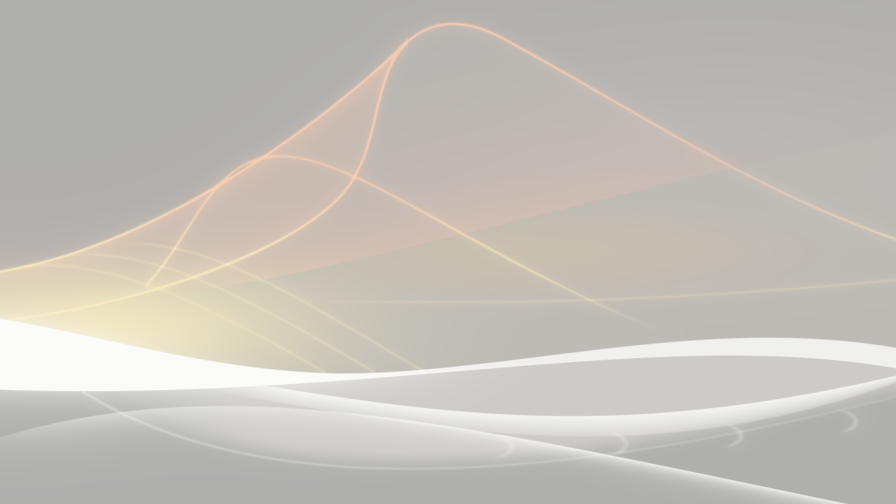
Reproduce this background procedurally as a WebGL 2 fragment shader.

```glsl
#version 300 es
precision highp float;
// Translucent peach and yellow veils over flowing white ribbons on soft grey.
uniform vec2 u_resolution;
out vec4 fragColor;

const vec2 CANVAS = vec2(16, 9);   // layout units across the canvas
const vec3 GREY = vec3(0.685, 0.685, 0.682);
const vec3 MIST = vec3(0.745, 0.735, 0.715);
const vec3 PEACH = vec3(0.86, 0.755, 0.70);
const vec3 SAND = vec3(0.83, 0.76, 0.66);
const vec3 YELLOW = vec3(0.97, 0.93, 0.76);
const vec3 PANEL = vec3(0.82, 0.815, 0.81);
const vec3 WHITE = vec3(0.985, 0.985, 0.98);
const vec3 PEACH_LINE = vec3(0.98, 0.81, 0.70);
const vec3 CREAM_LINE = vec3(0.98, 0.92, 0.76);
const float LINE_WIDTH = 0.025;
const float LINE_GLOW = 0.10;

float pixel;   // one pixel in layout units

// Signed distance above a cubic Bezier with rising x; y holds the parameter.
vec2 curve(vec2 p, vec2 a, vec2 b, vec2 c, vec2 d) {
  float lo = 0.0, hi = 1.0;
  for (int i = 0; i < 16; i++) {
    float m = 0.5 * (lo + hi), n = 1.0 - m;
    float x = n*n*n*a.x + 3.0*n*m*(n*b.x + m*c.x) + m*m*m*d.x;
    if (x < p.x) lo = m; else hi = m;
  }
  float t = 0.5 * (lo + hi), s = 1.0 - t;
  vec2 q = s*s*s*a + 3.0*s*t*(s*b + t*c) + t*t*t*d;
  vec2 slope = s*s*(b - a) + 2.0*s*t*(c - b) + t*t*(d - c);
  return vec2((p.y - q.y) * slope.x / max(length(slope), 1e-4), t);
}

float above(float d) { return smoothstep(-pixel, pixel, d); }
float below(float d) { return above(-d); }
float blob(vec2 p, vec2 center, vec2 radius) {
  vec2 q = (p - center) / radius;
  return exp(-dot(q, q));
}

// Fine bright core with a faint halo.
float stroke(float d) {
  float w = max(LINE_WIDTH, 0.7 * pixel);
  return 0.65 * exp(-d * d / (w * w)) + 0.22 * exp(-abs(d) / LINE_GLOW);
}

// Tall veil: a rise, a rounded crest and a long descent.
float veilEdge(vec2 p) {
  vec2 a = vec2(7.19, 8.17), b = vec2(9.17, 8.21);
  if (p.x < a.x) return curve(p, vec2(0, 4.15), vec2(2.29, 4.52), vec2(5, 6.13), a).x;
  if (p.x < b.x) return curve(p, a, vec2(7.75, 8.75), vec2(8.44, 8.65), b).x;
  return curve(p, b, vec2(11.25, 7.08), vec2(13.54, 5.56), vec2(16, 4.73)).x;
}

// Inner fold that sweeps up to the crest.
float foldEdge(vec2 p) {
  vec2 bend = vec2(6.35, 5.88);
  if (p.x < bend.x) return curve(p, vec2(0, 3.27), vec2(2.5, 3.54), vec2(5.73, 4.63), bend).x;
  return curve(p, bend, vec2(6.77, 6.6), vec2(6.71, 7.75), vec2(7.29, 8.27)).x;
}

// Lower arch; its parameter runs along the descent.
vec2 archEdge(vec2 p) {
  vec2 top = vec2(5, 6.21);
  if (p.x < top.x) return vec2(curve(p, vec2(2.6, 3.9), vec2(3.44, 4.73), vec2(3.75, 6.21), top).x, 0);
  return curve(p, top, vec2(6.46, 6.21), vec2(8.65, 4.25), vec2(12.5, 2.81));
}

vec3 veils(vec2 p) {
  float veil = veilEdge(p), fold = foldEdge(p), inside = below(veil);
  float fan = curve(p, vec2(2.71, 3.69), vec2(6.25, 4.1), vec2(10.83, 5.6), vec2(16, 6.63)).x;
  // Backdrop, fan above its sharp edge, muted field below
  vec3 col = GREY + 0.03 * blob(p, vec2(13, 6.5), vec2(5, 2));
  col = mix(col, PEACH, 0.35 * exp(-max(veil, 0.0) / 0.6 - p.x / 3.0));
  float cover = max(inside, 0.55 * smoothstep(7.0, 9.0, p.x));
  cover *= smoothstep(2.0, 5.0, p.x) * mix(1.0, 0.35, smoothstep(7.0, 16.0, p.x));
  col = mix(col, MIST, 0.45 * inside);
  col = mix(col, PEACH, 0.75 * above(fan) * cover * exp(-max(fan, 0.0) / 1.3));
  vec3 field = mix(MIST, SAND, 0.6 * blob(p, vec2(9.5, 4.5), vec2(4, 0.7)));
  col = mix(col, field, 0.85 * below(fan) * smoothstep(2.0, 4.0, p.x));
  // Folded wing and warm light pooled at the left
  float wing = inside * above(fold) * step(p.x, 7.29);
  col = mix(col, PEACH, wing * (0.3 + 0.45 * exp(-abs(veil) / 0.25)));
  col = mix(col, YELLOW, 0.88 * inside * blob(p, vec2(1.8, 3.1), vec2(3.8, 1.15)));
  // Luminous outlines and threads
  float lines = stroke(veil) * mix(1.0, 0.65, smoothstep(8.0, 14.0, p.x));
  lines += stroke(fold) * step(p.x, 7.29);
  vec2 arch = archEdge(p);
  lines += 0.8 * stroke(arch.x) * step(2.6, p.x) * (1.0 - smoothstep(0.6, 1.0, arch.y));
  vec2 horizon = curve(p, vec2(4.2, 3.69), vec2(8.75, 3.5), vec2(12, 3.63), vec2(16, 4));
  lines += 0.3 * stroke(horizon.x) * smoothstep(0.0, 0.3, horizon.y);
  for (float k = 0.0; k < 3.0; k++) {
    vec2 a = vec2(0.9 * k, 4.2 + 0.2 * k), b = vec2(5.8 + 0.9 * k, 2.35);
    vec2 thread = curve(p, a, a + vec2(1.7, 0.3), b + vec2(-2.4, 1.4), b);
    lines += 0.35 * stroke(thread.x) * step(p.x, b.x) * smoothstep(0.0, 0.2, thread.y);
  }
  return mix(col, mix(CREAM_LINE, PEACH_LINE, smoothstep(4.0, 6.0, p.y)), min(lines, 0.9));
}

vec3 ribbons(vec2 p, vec3 col) {
  vec2 join = vec2(6.04, 2.33);
  float top = p.x < join.x ? curve(p, vec2(0, 3.31), vec2(1.88, 3), vec2(3.75, 2.38), join).x
    : curve(p, join, vec2(9.17, 2.33), vec2(12.5, 3.38), vec2(16, 2.79)).x;
  float base = curve(p, vec2(0, 2.04), vec2(6.67, 1.81), vec2(11.67, 3.17), vec2(16, 2.42)).x;
  float swoop = curve(p, vec2(4.17, 2.21), vec2(8.33, 1.5), vec2(11.25, 1.19), vec2(16, 2.29)).x;
  float belly = curve(p, vec2(3.13, 2.13), vec2(7.5, 1.4), vec2(11.25, 0.46), vec2(16, 2.17)).x;
  float crest = curve(p, vec2(0, 1.19), vec2(4.17, 2.44), vec2(8.33, 1.4), vec2(15.42, -0.06)).x;
  vec2 keel = curve(p, vec2(1.46, 2.02), vec2(4.17, 0.29), vec2(8.75, 0.08), vec2(16, 1.92));
  // Ground and pale panel
  float under = below(base), right = smoothstep(5.0, 10.0, p.x);
  col = mix(col, GREY, under);
  col = mix(col, PANEL, 0.85 * under * smoothstep(-0.08, 0.35, keel.x) * smoothstep(1.4, 5.0, p.x));
  col = mix(col, WHITE, 0.45 * under * exp(min(base, 0.0) / 0.3) * (1.0 - right));
  // Keel line and small hooked curls
  float lines = 0.4 * stroke(keel.x) * step(1.46, p.x) * (1.0 - 0.6 * keel.y);
  for (float k = 0.0; k < 4.0; k++) {
    vec2 q = (p - vec2(8.75 + 2.05 * k, 1.02 + 0.05 * k * k)) / vec2(0.38, 0.2);
    lines += 0.3 * stroke((length(q) - 1.0) * 0.2) * smoothstep(0.0, 0.8, q.x);
  }
  col = mix(col, WHITE, min(lines, 0.8));
  // Low, swooping and main ribbons
  float low = mix(0.45, 0.85, right) * smoothstep(-1.5, 2.0, p.x);
  col = mix(col, WHITE, low * below(crest) * exp(min(crest, 0.0) / mix(0.3, 0.13, right)));
  float depth = clamp(-swoop / max(belly - swoop, 0.01), 0.0, 1.0);
  col = mix(col, WHITE, below(swoop) * above(belly) * smoothstep(3.2, 5.5, p.x) * mix(0.85, 0.25, depth));
  float glow = 0.4 * exp(-max(top, 0.0) / 0.2) * (1.0 - smoothstep(1.0, 6.0, p.x));
  col = mix(col, WHITE, glow * above(top));
  return mix(col, WHITE, below(top) * above(base) * mix(1.0, 0.82, right));
}

void main() {
  vec2 p = gl_FragCoord.xy / u_resolution * CANVAS;
  pixel = CANVAS.y / u_resolution.y;
  fragColor = vec4(ribbons(p, veils(p)), 1);
}
```
